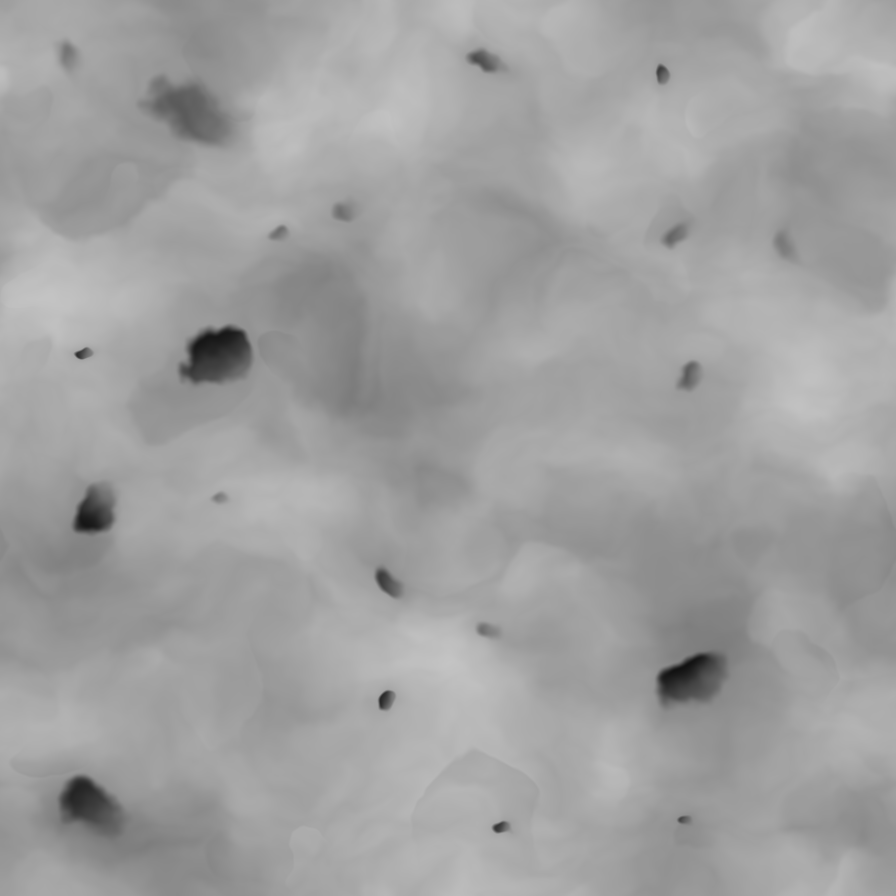
Reproduce this texture map procedurally as a WebGL 2 fragment shader.

```glsl
#version 300 es
precision highp float;
// Tileable grey height map of weathered rock: soft mottling, curved ledges and dark pits.

uniform vec2 u_resolution;
out vec4 outColor;

const float BASE_GREY = 0.646;
const float MOTTLE_CONTRAST = 0.15;
const float BILLOW_CONTRAST = 0.075;
const float LEDGE_CONTRAST = 0.085;
const float CHIP_CONTRAST = 0.04;
const float WARP_AMOUNT = 0.05;
const float PIT_CHANCE = 0.5;
const float PIT_DEPTH = 0.52;
const vec2 MOTTLE_REPEATS = vec2(3.0, 4.0);
const vec2 BILLOW_REPEATS = vec2(5.0, 7.0);
const vec2 WARP_REPEATS = vec2(5.0, 5.0);
const float LEDGE_CELLS = 5.0;
const float CHIP_CELLS = 11.0;
const float PIT_CELLS = 6.0;
const float TAU = 6.2831853;

float hash(vec2 p) {
    return fract(sin(dot(p, vec2(127.1, 311.7))) * 43758.5453);
}

vec2 hash2(vec2 p) {
    return vec2(hash(p), hash(p + 37.3));
}

mat2 rotation(float angle) {
    float c = cos(angle), s = sin(angle);
    return mat2(c, s, -s, c);
}

// Gradient noise that wraps after a whole number of cells
float cornerSlope(vec2 cell, vec2 offset, vec2 period, float seed) {
    float angle = TAU * hash(mod(cell, period) + seed);
    return dot(vec2(cos(angle), sin(angle)), offset);
}

float noise(vec2 p, vec2 period, float seed) {
    vec2 i = floor(p), f = fract(p);
    vec2 u = f * f * f * (f * (f * 6.0 - 15.0) + 10.0);
    vec2 e = vec2(1.0, 0.0);
    float low = mix(cornerSlope(i, f, period, seed),
                    cornerSlope(i + e, f - e, period, seed), u.x);
    float high = mix(cornerSlope(i + e.yx, f - e.yx, period, seed),
                     cornerSlope(i + 1.0, f - 1.0, period, seed), u.x);
    return mix(low, high, u.y);
}

float fbm(vec2 uv, vec2 repeats, float seed) {
    float sum = 0.0, amplitude = 1.0;
    for (int octave = 0; octave < 5; octave++) {
        sum += amplitude * noise(uv * repeats, repeats, seed);
        repeats *= 2.0;
        amplitude *= 0.5;
        seed += 5.7;
    }
    return sum;
}

// Rounded creases between puffy lumps
float billow(vec2 uv, vec2 repeats, float seed) {
    float sum = 0.0, amplitude = 1.0;
    for (int octave = 0; octave < 3; octave++) {
        sum += amplitude * (abs(noise(uv * repeats, repeats, seed)) - 0.2);
        repeats *= 2.0;
        amplitude *= 0.5;
        seed += 3.1;
    }
    return sum;
}

// Scattered plates: a crisp rim on one side, fading out on the other
float ledges(vec2 uv, float cells, float seed) {
    vec2 p = uv * cells, home = floor(p);
    float sum = 0.0;
    for (int j = -1; j <= 1; j++)
    for (int i = -1; i <= 1; i++) {
        vec2 cell = home + vec2(i, j);
        vec2 key = mod(cell, cells) + seed;
        vec2 shape = hash2(key + 11.0), look = hash2(key + 23.0);
        vec2 q = rotation(TAU * look.x) * (p - cell - 0.2 - 0.6 * hash2(key));
        q.y *= mix(1.0, 1.7, shape.y);
        q /= mix(0.35, 0.8, shape.x);
        float rim = 1.0 - smoothstep(mix(0.93, 0.4, look.y), 1.0, length(q));
        float height = 2.0 * hash(key + 41.0) - 1.0;
        sum += height * rim * smoothstep(-0.7, 1.0, q.x);
    }
    return sum;
}

// Sparse holes with a steep wall, a sloping floor and a faint shaded halo
float pits(vec2 uv, float cells, float seed) {
    vec2 p = uv * cells, home = floor(p);
    float sum = 0.0;
    for (int j = -1; j <= 1; j++)
    for (int i = -1; i <= 1; i++) {
        vec2 cell = home + vec2(i, j);
        vec2 key = mod(cell, cells) + seed;
        vec2 shape = hash2(key + 13.0), look = hash2(key + 29.0);
        float present = step(hash(key + 53.0), PIT_CHANCE);
        vec2 q = rotation(2.5 + 2.0 * look.x) * (p - cell - 0.2 - 0.6 * hash2(key));
        q.y *= mix(1.0, 1.5, shape.y);
        q /= mix(0.06, 0.25, shape.x * shape.x);
        float d = length(q);
        float bowl = 1.0 - smoothstep(mix(0.7, 0.1, look.y), 1.05, d);
        float slope = mix(0.3, 1.0, smoothstep(-0.7, 0.8, q.x));
        float depth = mix(1.0, 0.25, look.y);
        sum += present * depth * (bowl * slope + 0.16 * exp(-0.6 * d * d));
    }
    return sum;
}

void main() {
    vec2 uv = gl_FragCoord.xy / u_resolution;
    vec2 warp = vec2(fbm(uv, WARP_REPEATS, 2.0), fbm(uv, WARP_REPEATS, 61.0));
    vec2 rock = uv + WARP_AMOUNT * warp;

    float grey = BASE_GREY;
    grey += MOTTLE_CONTRAST * fbm(rock, MOTTLE_REPEATS, 17.0);
    grey += BILLOW_CONTRAST * billow(rock, BILLOW_REPEATS, 83.0);
    grey += LEDGE_CONTRAST * ledges(rock, LEDGE_CELLS, 7.0);
    grey += CHIP_CONTRAST * ledges(rock, CHIP_CELLS, 31.0);
    grey -= PIT_DEPTH * pits(rock, PIT_CELLS, 47.0);

    outColor = vec4(vec3(clamp(grey, 0.03, 0.82)), 1.0);
}
```
